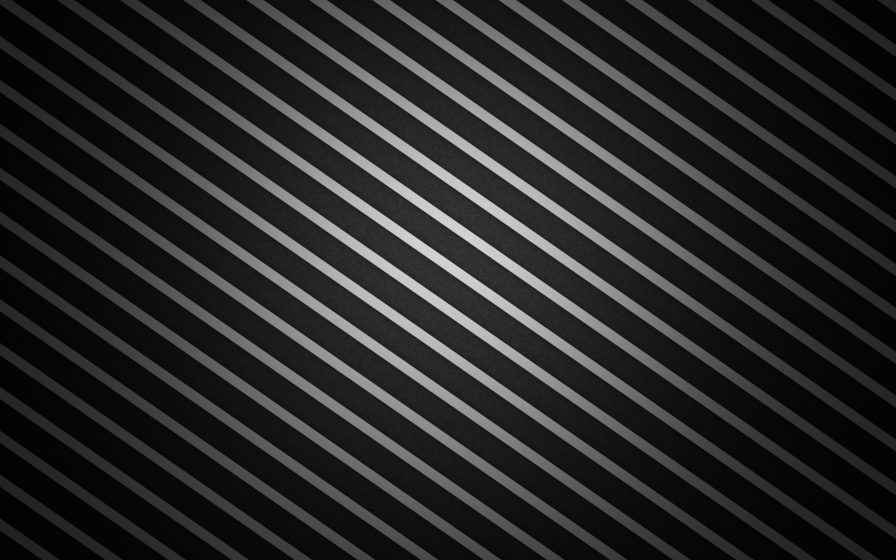
Give the GLSL for this pattern, as a Shadertoy shader.

```glsl
#define PERIOD 0.0643        // stripe spacing, in canvas heights
#define STRIPE_WIDTH 0.28    // share of one period
#define TILT 0.6074          // downward slope, in radians
#define PHASE 0.675          // shift along the stripe normal, in periods
#define LIGHT_CENTER vec2(0.0, 0.06)
#define SHADOW_WIDTH 0.0045
#define SHADOW_DEPTH 0.3
#define GRAIN_SCALE 300.0
#define GRAIN_DEPTH 0.22

float hash(vec2 p) {
    return fract(sin(dot(p, vec2(127.1, 311.7))) * 43758.5453);
}

float valueNoise(vec2 p) {
    vec2 cell = floor(p);
    vec2 f = fract(p);
    f = f * f * (3.0 - 2.0 * f);
    float low = mix(hash(cell), hash(cell + vec2(1.0, 0.0)), f.x);
    float high = mix(hash(cell + vec2(0.0, 1.0)), hash(cell + 1.0), f.x);
    return mix(low, high, f.y);
}

// Signed distance to the nearest stripe edge, negative inside
float stripeDistance(vec2 p) {
    float across = dot(p, vec2(sin(TILT), cos(TILT))) / PERIOD + PHASE;
    float offset = fract(across + 0.5) - 0.5;
    return (abs(offset) - 0.5 * STRIPE_WIDTH) * PERIOD;
}

void mainImage(out vec4 fragColor, in vec2 fragCoord) {
    vec2 p = (fragCoord - 0.5 * iResolution.xy) / iResolution.y;
    float pixel = 1.0 / iResolution.y;

    // Spotlight falling off towards the corners
    vec2 toLight = p - LIGHT_CENTER;
    float r2 = dot(toLight, toLight);
    float stripeTone = 0.12 + 0.70 * exp(-4.6 * r2);
    float groundTone = 0.01 + 0.185 * exp(-5.0 * r2);

    // Grained ground, shaded next to the stripes
    float d = stripeDistance(p);
    float grain = valueNoise(p * GRAIN_SCALE) - 0.5;
    float shadow = SHADOW_DEPTH * exp(-max(d, 0.0) / SHADOW_WIDTH);
    groundTone *= (1.0 + GRAIN_DEPTH * grain) * (1.0 - shadow);

    // Smooth stripes with a faint trace of the grain
    stripeTone *= 1.0 + 0.15 * GRAIN_DEPTH * grain;
    float coverage = smoothstep(0.75 * pixel, -0.75 * pixel, d);
    fragColor = vec4(vec3(mix(groundTone, stripeTone, coverage)), 1.0);
}
```
